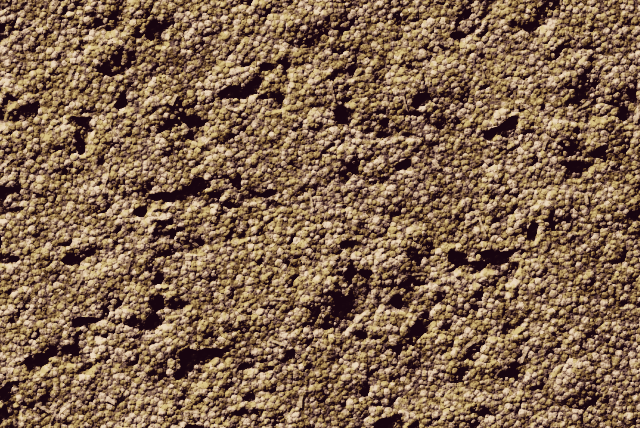
This texture is drawn by a WebGL 2 fragment shader. Its source:

```glsl
#version 300 es
precision highp float;
// Dry crumbly soil: grains, clods, hollows and plant chips under low sunlight.

#define GRAIN_CELLS 72.0
#define DUST_CELLS 128.0
#define CLOD_CELLS 27.0
#define LUMP_CELLS 12.0
#define HOLLOW_DEPTH 0.028
#define CHIP_CELLS 9.0
#define SUN_DIR normalize(vec2(-0.55, 0.83))
#define SUN_SLOPE 0.75
#define RELIEF 1.15
#define SHADOW 2.3
#define EXPOSURE 0.22

uniform vec2 u_resolution;
out vec4 fragColor;

vec3 hash3(vec2 p) {
  vec3 q = fract(p.xyx * vec3(0.1031, 0.1030, 0.0973));
  q += dot(q, q.yxz + 33.33);
  return fract((q.xxy + q.yzz) * q.zyx);
}

float noise(vec2 p) {
  vec2 i = floor(p), f = fract(p);
  f = f * f * (3.0 - 2.0 * f);
  float low = mix(hash3(i).x, hash3(i + vec2(1, 0)).x, f.x);
  float high = mix(hash3(i + vec2(0, 1)).x, hash3(i + vec2(1, 1)).x, f.x);
  return mix(low, high, f.y);
}

float fbm(vec2 p) {
  return 0.55 * noise(p) + 0.3 * noise(p * 2.1 + 7.3) + 0.15 * noise(p * 4.3 + 3.1);
}

// Highest dome of a scattered layer: x = height, y = random value of that dome.
vec2 domes(vec2 p, float cells, float fill) {
  p = p * cells + cells;
  vec2 cell = floor(p), top = vec2(0.0, 0.5);
  for (int y = -1; y <= 1; y++)
    for (int x = -1; x <= 1; x++) {
      vec2 c = cell + vec2(x, y);
      vec3 h = hash3(c);
      float kind = fract(h.x * 7.0 + h.y * 13.0);
      if (kind > fill) continue;
      float r = mix(0.36, 0.78, h.z);
      vec2 d = p - c - h.xy;
      float height = r - dot(d, d) / r;
      if (height > top.x) top = vec2(height, kind / fill);
    }
  return vec2(top.x / cells, top.y);
}

float hollow(vec2 p) {
  return smoothstep(0.62, 0.79, fbm(p * vec2(11.0, 13.0) + 20.0));
}

// Large forms that cast shadows.
float groundHeight(vec2 p) {
  vec2 warped = p + 0.011 * (vec2(noise(p * 55.0), noise(p * 55.0 + 31.0)) - 0.5);
  return 0.6 * domes(warped, CLOD_CELLS, 0.42).x
       + 0.55 * domes(warped, LUMP_CELLS, 0.25).x
       - HOLLOW_DEPTH * hollow(p);
}

float soilHeight(vec2 p) {
  return groundHeight(p) + 0.65 * domes(p, GRAIN_CELLS, 1.0).x
       + 0.5 * domes(p, DUST_CELLS, 1.0).x;
}

// Scattered slivers of straw and stone: x = coverage, y = random brightness.
vec2 chips(vec2 p, float soft) {
  vec2 cell = floor(p * CHIP_CELLS), result = vec2(0.0);
  for (int y = -1; y <= 1; y++)
    for (int x = -1; x <= 1; x++) {
      vec2 c = cell + vec2(x, y);
      vec3 h = hash3(c + 91.0), k = hash3(c + 153.0);
      if (k.x > 0.42) continue;
      float a = 6.283 * h.z;
      vec2 d = p - (c + h.xy) / CHIP_CELLS;
      d = vec2(cos(a) * d.x + sin(a) * d.y, cos(a) * d.y - sin(a) * d.x);
      d.y += 6.0 * (k.z - 0.5) * d.x * d.x;
      vec2 size = mix(vec2(0.008, 0.0055), vec2(0.03, 0.0018), k.y);
      vec2 q = abs(d) - size;
      float dist = length(max(q, 0.0)) + min(max(q.x, q.y), 0.0);
      float cover = 1.0 - smoothstep(-soft, soft, dist);
      if (cover > result.x) result = vec2(cover, k.z);
    }
  return result;
}

float ramp(float a, float b, float t) { return clamp((t - a) / (b - a), 0.0, 1.0); }

vec3 soilColor(float t, float coolness) {
  vec3 shade = mix(vec3(0.09, 0.02, 0.06), vec3(0.18, 0.09, 0.09), ramp(0.0, 0.12, t));
  vec3 warm = mix(shade, vec3(0.36, 0.24, 0.13), ramp(0.10, 0.23, t));
  warm = mix(warm, vec3(0.58, 0.45, 0.28), ramp(0.25, 0.55, t));
  warm = mix(warm, vec3(0.71, 0.60, 0.37), ramp(0.57, 0.78, t));
  warm = mix(warm, vec3(0.86, 0.78, 0.54), ramp(0.82, 1.0, t));
  vec3 cool = mix(shade, vec3(0.46, 0.33, 0.31), ramp(0.10, 0.34, t));
  cool = mix(cool, vec3(0.58, 0.45, 0.34), ramp(0.36, 0.55, t));
  cool = mix(cool, vec3(0.80, 0.69, 0.58), ramp(0.57, 0.86, t));
  cool = mix(cool, vec3(0.93, 0.86, 0.76), ramp(0.88, 1.0, t));
  return mix(warm, cool, coolness);
}

void main() {
  vec2 p = gl_FragCoord.xy / u_resolution.y;
  float soft = 0.8 / u_resolution.y, reach = 0.003;

  // Slope towards the sun and cast shadow
  float height = soilHeight(p);
  float facing = (height - soilHeight(p + SUN_DIR * reach)) / reach;
  float block = 0.0;
  for (int i = 1; i <= 7; i++) {
    float d = 0.0055 * float(i);
    block = max(block, groundHeight(p + SUN_DIR * d) + 0.004 - height - d * SUN_SLOPE);
  }
  float shadow = smoothstep(0.0, 0.006, block);

  // Grain brightness, crevices and fine grit
  vec2 grain = domes(p, GRAIN_CELLS, 1.0);
  float grit = noise(p * 290.0) - 0.5;
  float light = EXPOSURE + RELIEF * facing + 1.1 * (grain.y - 0.5)
    + 1.5 * (grain.x * GRAIN_CELLS - 0.38) + 1.1 * grit
    + 0.9 * (fbm(p * 5.0) - 0.5) - 0.8 * hollow(p);

  // Chips with a small shadow of their own
  vec2 chip = chips(p, soft);
  float chipShadow = chips(p + SUN_DIR * 0.006, 0.002).x * (1.0 - chip.x);
  light = mix(light, 0.2 + 1.3 * chip.y + 0.3 * facing + grit, 0.8 * chip.x);
  light -= SHADOW * max(shadow, 0.65 * chipShadow);

  // Ochre and mauve grains
  float tint = 0.45 * noise(p * 120.0 + 40.0) + 0.3 * grain.y + 0.25 * fbm(p * 9.0 + 60.0);
  float coolness = max(smoothstep(0.34, 0.66, tint), 0.75 * chip.x);
  float tone = 1.0 / (1.0 + exp(-1.7 * light));
  fragColor = vec4(soilColor(tone, coolness), 1.0);
}
```
